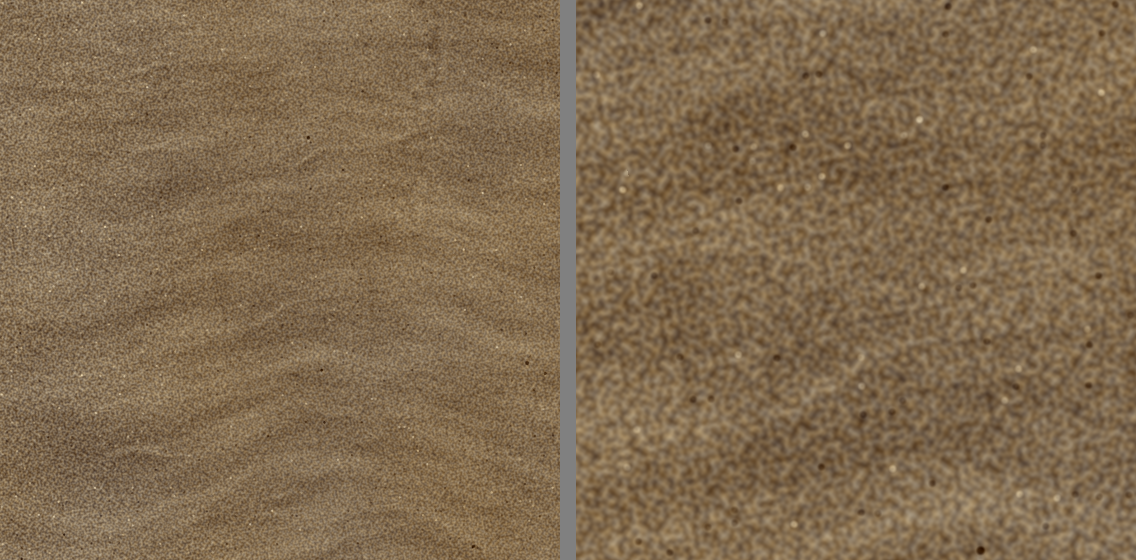
Left, the full canvas; right, a detail of the centre.
This texture is drawn by a Shadertoy shader. Its source:

```glsl
// Damp brown beach sand: fine grains, faint wind ripples, pale crests and tiny pits.
#define SAND_MEAN vec3(0.507, 0.421, 0.313)
#define TONE_TINT vec3(1.0, 1.03, 0.92)
#define OCHRE_SHIFT vec3(0.045, 0.008, -0.055)
#define GRAIN_FREQ 235.0
#define GRAIN_CONTRAST 0.20
#define RIPPLE_CONTRAST 0.088
#define GLINT_FREQ 120.0
#define GLINT_GAIN 0.24
#define CREST_COUNT 9
#define PIT_COUNT 8

vec2 hash2(vec2 p) {
    vec3 q = fract(p.xyx * vec3(0.1031, 0.1030, 0.0973));
    q += dot(q, q.yzx + 33.33);
    return fract((q.xx + q.yz) * q.zy);
}

vec2 gradient(vec2 cell) {
    float angle = 6.28319 * hash2(cell).x;
    return vec2(cos(angle), sin(angle));
}

float gradientNoise(vec2 p) {
    vec2 i = floor(p), f = p - i;
    vec2 u = f * f * f * (f * (f * 6.0 - 15.0) + 10.0);
    vec2 e = vec2(0.0, 1.0);
    float low = mix(dot(gradient(i), f), dot(gradient(i + e.yx), f - e.yx), u.x);
    float high = mix(dot(gradient(i + e.xy), f - e.xy), dot(gradient(i + e.yy), f - e.yy), u.x);
    return mix(low, high, u.y);
}

mat2 rotation(float angle) {
    float c = cos(angle), s = sin(angle);
    return mat2(c, s, -s, c);
}

// Long, nearly level ripples that rise in the middle and fall on the right
float ripples(vec2 p) {
    vec2 q = p + 0.03 * vec2(gradientNoise(p * 6.0 + 3.0), gradientNoise(p * 5.0 + 40.0));
    q.y -= 0.05 * sin(6.0 * p.x - 2.2) * (1.2 - p.y);
    float broad = gradientNoise(q * vec2(3.2, 14.0) + 11.0);
    float middle = gradientNoise(q * vec2(8.0, 36.0) + 57.0);
    float fine = gradientNoise(q * vec2(22.0, 62.0) + 83.0);
    return broad + 0.65 * middle + 0.42 * fine;
}

// Loose bumpy trail climbing the upper right
float trail(vec2 p) {
    float offset = p.x - mix(0.66, 0.78, p.y) - 0.02 * gradientNoise(p * 7.0);
    float mask = exp(-offset * offset / 0.0011) * smoothstep(0.4, 0.75, p.y);
    return mask * gradientNoise(p * vec2(42.0, 55.0) + 19.0);
}

// Short pale ridges with a shaded lower side
float crests(vec2 p) {
    float tone = 0.0;
    for (int k = 0; k < CREST_COUNT; k++) {
        vec2 seed = vec2(float(k) * 7.0 + 2.0, 31.0);
        vec2 size = hash2(seed + 5.0);
        vec2 d = p - mix(vec2(0.25, 0.05), vec2(0.75, 0.9), hash2(seed));
        d = rotation(-mix(-0.1, 0.5, size.x)) * d;
        d.y += 0.012 * gradientNoise(p * 22.0 + seed);
        float span = exp(-d.x * d.x / mix(0.0005, 0.0025, size.y));
        float lit = exp(-d.y * d.y / 0.00002);
        float shade = exp(-pow(d.y + 0.012, 2.0) / 0.00009);
        tone += span * (0.075 * lit - 0.045 * shade);
    }
    return tone;
}

// Small dark holes with a bright lip
float pits(vec2 p) {
    float tone = 0.0;
    for (int k = 0; k < PIT_COUNT; k++) {
        vec2 seed = vec2(float(k) * 5.0 + 1.0, 73.0);
        vec2 d = p - hash2(seed);
        float radius = mix(0.002, 0.0038, hash2(seed + 9.0).x);
        tone -= 0.26 * smoothstep(1.3, 0.5, length(d) / radius);
        tone += 0.07 * smoothstep(1.2, 0.4, length(d + vec2(0.0, 1.7 * radius)) / radius);
    }
    return tone;
}

// Isolated bright and dark grains, more frequent on the coarse side
float glints(vec2 p, float coarse) {
    vec2 g = p * GLINT_FREQ, cell = floor(g);
    vec2 pick = hash2(cell + 200.0);
    float d = length(g - cell - mix(vec2(0.3), vec2(0.7), hash2(cell + 400.0)));
    float spot = smoothstep(0.36, 0.1, d);
    float bright = step(1.0 - mix(0.015, 0.05, coarse), pick.x);
    float dark = step(pick.x, 0.03);
    return spot * GLINT_GAIN * (bright * mix(0.5, 1.0, pick.y) - 0.6 * dark);
}

void mainImage(out vec4 fragColor, in vec2 fragCoord) {
    vec2 p = fragCoord / iResolution.y;
    float coarse = 1.0 - smoothstep(0.05, 0.55, p.x + 0.15 * gradientNoise(p * 4.0));

    // Grain in two sizes, turned so their lattices do not align
    vec2 g = rotation(0.6) * p * GRAIN_FREQ;
    float grain = gradientNoise(g + 300.0) + 0.5 * gradientNoise(rotation(0.9) * g * 0.5 + 500.0);

    float tone = GRAIN_CONTRAST * mix(0.92, 1.18, coarse) * grain;
    tone += RIPPLE_CONTRAST * ripples(p) + 0.14 * trail(p);
    tone += crests(p) + pits(p) + glints(p, coarse);
    tone += 0.03 * gradientNoise(p * 2.5 + 90.0) + 0.012 * coarse;

    // Ochre and grey grains over slow drifts of warmth
    float warmth = 0.9 * gradientNoise(g * 0.8 + 700.0) + 0.4 * gradientNoise(p * 4.0 + 130.0);
    warmth += 0.12 * smoothstep(0.3, 0.9, p.x) - 0.12 * coarse;

    vec3 color = SAND_MEAN + TONE_TINT * tone + OCHRE_SHIFT * warmth;
    fragColor = vec4(clamp(color, 0.0, 1.0), 1.0);
}
```
